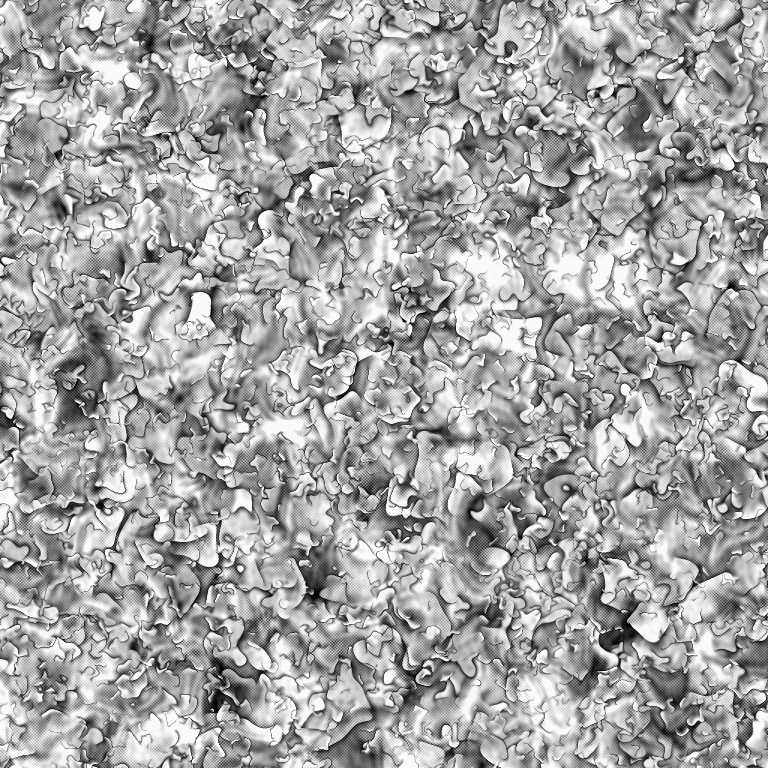
Write a WebGL 1 fragment shader that draws this texture.

```glsl
precision highp float;
uniform vec2 u_resolution;

const float PI = 3.14159;
const float SCREEN_CELLS = 512.0;
const float SHADOW_REACH = 0.3;
const float CREVICE = -0.06;

vec2 hash2(vec2 p) {
  vec3 h = fract(p.xyx * vec3(0.1031, 0.1030, 0.0973));
  h += dot(h, h.yzx + 33.33);
  return fract((h.xx + h.yz) * h.zy);
}

float cornerSlope(vec2 corner, vec2 offset) {
  float angle = 2.0 * PI * hash2(corner).x;
  return dot(vec2(cos(angle), sin(angle)), offset);
}

float gradientNoise(vec2 p) {
  vec2 i = floor(p);
  vec2 f = p - i;
  vec2 u = f * f * f * (f * (f * 6.0 - 15.0) + 10.0);
  vec2 e = vec2(1.0, 0.0);
  float low = mix(cornerSlope(i, f), cornerSlope(i + e, f - e), u.x);
  float high = mix(cornerSlope(i + e.yx, f - e.yx), cornerSlope(i + 1.0, f - 1.0), u.x);
  return mix(low, high, u.y);
}

vec2 warp(vec2 p, float amount) {
  return p + amount * vec2(gradientNoise(p * 1.3), gradientNoise(p * 1.3 + 37.7));
}

// Soft mottled ground in three sizes, slightly drawn out vertically
float clouds(vec2 uv) {
  vec2 p = warp(uv * vec2(12.0, 10.0), 0.8);
  return 0.68 + 0.62 * gradientNoise(p)
       + 0.5 * gradientNoise(p * 2.1 + 11.3)
       + 0.45 * gradientNoise(p * 5.2 + 23.9);
}

// Scattered grains, crisp and shadowed on one side, fading on the other
float grains(float tone, vec2 uv, float cells, float density, float shade) {
  vec2 p = warp(uv * cells + cells * 3.7, 0.75);
  vec2 home = floor(p);
  float edge = 0.0015 * cells;
  for (int j = -1; j <= 1; j++) {
    for (int i = -1; i <= 1; i++) {
      vec2 cell = home + vec2(float(i), float(j));
      vec2 look = hash2(cell + 71.3);
      vec2 choice = hash2(cell + 143.9);
      float present = step(choice.x, density);
      vec2 q = p - cell - hash2(cell);
      float angle = 2.0 * PI * look.x;
      vec2 dir = vec2(cos(angle), sin(angle));
      float along = dot(q, dir);
      float across = dot(q, vec2(-dir.y, dir.x));
      float radius = mix(0.22, 0.44, look.y);
      float d = length(vec2(along * 1.2, across * 0.85)) - radius;
      float facing = present * smoothstep(-0.6, 0.6, along / radius);
      float inside = 1.0 - smoothstep(-edge, edge, d);
      float falloff = 1.0 - clamp(d / SHADOW_REACH, 0.0, 1.0);
      float shadow = facing * (1.0 - inside) * falloff * falloff;
      tone = mix(tone, CREVICE, shadow * shade);
      float body = mix(0.7, 1.08, choice.y);
      tone = mix(tone, body, inside * mix(0.15 * present, 1.0, facing));
    }
  }
  return tone;
}

// Fine checkered screen, strongest in the mid greys
float screen(vec2 uv, float tone) {
  vec2 wave = sin(uv * SCREEN_CELLS * PI);
  float patches = clamp(0.7 + gradientNoise(uv * 16.0), 0.3, 1.0);
  float resolved = smoothstep(256.0, 512.0, min(u_resolution.x, u_resolution.y));
  return 0.8 * tone * (1.0 - tone) * patches * resolved * wave.x * wave.y;
}

void main() {
  vec2 uv = gl_FragCoord.xy / min(u_resolution.x, u_resolution.y);
  float crowding = clamp(0.8 + 0.9 * gradientNoise(uv * 9.0 + 5.1), 0.3, 1.0);

  float tone = clouds(uv);
  tone = grains(tone, uv, 16.0, 0.7, 0.7);
  tone = grains(tone, uv, 31.0, 0.6, 0.8);
  tone = grains(tone, uv, 60.0, 0.5, crowding);

  tone += 0.12 * gradientNoise(uv * vec2(130.0, 95.0));
  tone = clamp(tone, 0.02, 0.98);
  tone += screen(uv, tone);
  gl_FragColor = vec4(vec3(clamp(tone, 0.0, 1.0)), 1.0);
}
```
